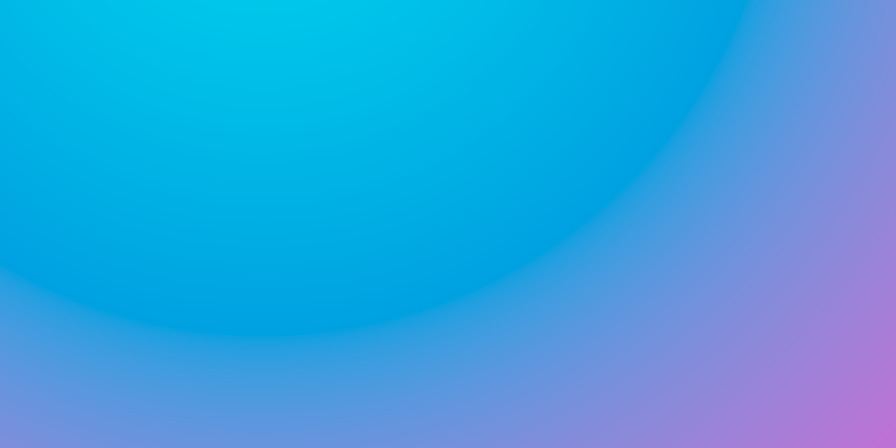
Write a WebGL 1 fragment shader that draws this background.

```glsl
precision highp float;
// Radial glow: cyan disc fading to deep blue, ringed by a violet-pink haze.

uniform vec2 u_resolution;

#define GLOW_CENTER vec2(0.586, 1.404)
#define DISC_RADIUS 1.154
#define HAZE_RADIUS 1.992
#define CORE_CYAN vec3(0.0, 0.85, 0.94)
#define RIM_BLUE vec3(0.0, 0.63, 0.88)
#define HAZE_PINK vec3(0.75, 0.44, 0.83)

// Blends two colours in approximately linear light.
vec3 mixLight(vec3 a, vec3 b, float t) {
  return sqrt(mix(a * a, b * b, clamp(t, 0.0, 1.0)));
}

void main() {
  // Canvas heights are the unit of length.
  vec2 p = gl_FragCoord.xy / u_resolution.y;
  float dist = distance(p, GLOW_CENTER);

  // Inner disc, then the haze beyond its rim.
  vec3 disc = mixLight(CORE_CYAN, RIM_BLUE, dist / DISC_RADIUS);
  float haze = (dist - DISC_RADIUS) / (HAZE_RADIUS - DISC_RADIUS);
  vec3 color = mixLight(disc, HAZE_PINK, haze);

  gl_FragColor = vec4(color, 1.0);
}
```
